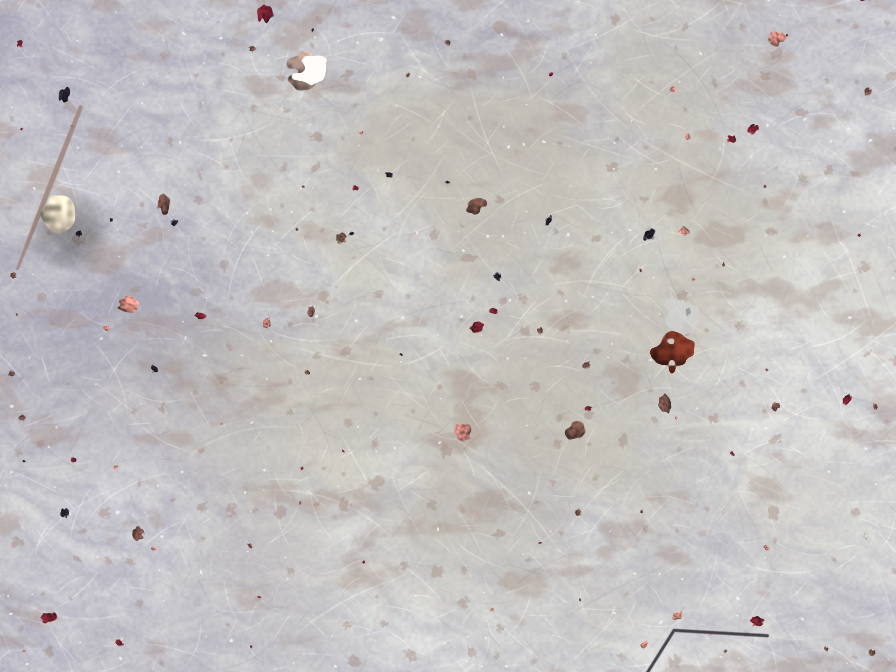
This texture is drawn by a WebGL 1 fragment shader. Its source:

```glsl
precision highp float;
// Pale fibrous filter paper strewn with red, brown and black mineral grains.
uniform vec2 u_resolution;

const vec3 PAPER = vec3(0.865, 0.868, 0.872);
const vec3 SHADOW = vec3(0.665, 0.657, 0.725);
const vec3 WARM = vec3(0.755, 0.735, 0.70);
const vec3 TAN = vec3(0.62, 0.52, 0.48);
const vec3 RED = vec3(0.43, 0.13, 0.18);
const vec3 BROWN = vec3(0.43, 0.30, 0.27);
const vec3 BLACK = vec3(0.14, 0.12, 0.17);
const vec3 SALMON = vec3(0.74, 0.49, 0.45);
const vec3 RUST = vec3(0.42, 0.18, 0.13);
const vec3 PEARL = vec3(0.78, 0.74, 0.66);

// Randomness
float hash(vec2 p) {
  vec3 q = fract(p.xyx * 0.1031);
  q += dot(q, q.yzx + 33.33);
  return fract((q.x + q.y) * q.z);
}

vec2 hash2(vec2 p) {
  return vec2(hash(p), hash(p + 71.7));
}

float noise(vec2 p) {
  vec2 i = floor(p), f = fract(p);
  f = f * f * (3.0 - 2.0 * f);
  return mix(mix(hash(i), hash(i + vec2(1, 0)), f.x),
             mix(hash(i + vec2(0, 1)), hash(i + vec2(1, 1)), f.x), f.y);
}

float fbm(vec2 p) {
  float sum = 0.0, gain = 0.5;
  for (int i = 0; i < 4; i++) {
    sum += gain * noise(p);
    p = mat2(1.6, 1.2, -1.2, 1.6) * p + 9.1;
    gain *= 0.5;
  }
  return sum / 0.9375;
}

vec2 rotate(vec2 p, float angle) {
  float c = cos(angle), s = sin(angle);
  return vec2(c * p.x - s * p.y, s * p.x + c * p.y);
}

// Curved hairs, one per cell: sum of bright (+) and dark (-) strands
float fibres(vec2 p, float cell, float width, float seed) {
  float sum = 0.0;
  vec2 home = floor(p / cell);
  for (int y = -1; y <= 1; y++) {
    for (int x = -1; x <= 1; x++) {
      vec2 id = home + vec2(x, y);
      vec2 h = hash2(id + seed), k = hash2(id + seed + 23.0);
      vec2 q = rotate(p / cell - id - h, (k.x - 0.5) * 2.6);
      q.y += (k.y - 0.5) * 0.7 * q.x * q.x;
      float reach = 0.35 + 0.55 * h.y;
      float body = 1.0 - smoothstep(0.3 * width, width, abs(q.y) * cell);
      float ends = 1.0 - smoothstep(0.5 * reach, reach, abs(q.x));
      sum += body * ends * (h.x - 0.35);
    }
  }
  return sum;
}

// Distance to a segment, x; position along it, y
vec2 segment(vec2 p, vec2 a, vec2 b) {
  vec2 d = b - a;
  float t = clamp(dot(p - a, d) / dot(d, d), 0.0, 1.0);
  return vec2(length(p - a - d * t), t);
}

// One scattered grain per cell: offset, radius, random (negative if absent)
vec4 scatter(vec2 p, float cell, float density, vec2 sizes, float seed) {
  vec2 id = floor(p / cell);
  vec2 h = hash2(id + seed), k = hash2(id + seed + 41.0);
  vec2 q = rotate(p - (id + 0.25 + 0.5 * h) * cell, 6.28 * h.x);
  q.y *= 1.0 + 0.6 * h.y;
  return vec4(q, mix(sizes.x, sizes.y, k.y * k.y), k.x < density ? k.x / density : -1.0);
}

float blob(vec2 q, float r, float rough, float seed, float blur) {
  float edge = r * (1.0 + rough * (noise(q / r * 1.8 + seed) - 0.5));
  return 1.0 - smoothstep(-blur, blur, length(q) - edge);
}

// Lit, mottled grain laid over a colour
vec3 addGrain(vec3 base, vec2 q, float r, vec3 tint, float rough, float seed, float blur) {
  float light = 0.7 + 0.3 * dot(q / r, vec2(0.6, 0.7)) + 0.6 * noise(q / r * 3.0 + seed);
  return mix(base, tint * light, blob(q, r, rough, seed, blur));
}

vec3 grainTint(float h) {
  vec3 tint = h < 0.36 ? RED : BROWN;
  tint = h > 0.62 ? BLACK : tint;
  return h > 0.8 ? SALMON : tint;
}

vec3 paper(vec2 p) {
  vec2 warp = vec2(fbm(p * 5.0), fbm(p * 5.0 + 31.0));
  float clouds = fbm(p * 4.0 + 3.0), felt = fbm(rotate(p, 0.25) * vec2(22, 50) + warp * 9.0);
  float light = 0.40 + 0.32 * smoothstep(0.0, 0.9, p.x) - 0.16 * smoothstep(0.7, 1.0, p.y);
  light += 0.9 * (clouds - 0.5) + 0.75 * (felt - 0.5) + 0.25 * (noise(p * 210.0) - 0.5);
  vec3 colour = mix(SHADOW, PAPER, clamp(light, 0.0, 1.1));
  float centre = 1.0 - smoothstep(0.2, 0.75, length(p - vec2(0.75, 0.58)));
  colour = mix(colour, WARM, 0.45 * smoothstep(0.35, 0.7, warp.x) * (0.35 + centre));
  colour.b -= 0.022 * centre;
  float stain = smoothstep(0.60, 0.76, fbm(p * vec2(13, 23) + 50.0));
  colour = mix(colour, TAN, 0.3 * stain);
  float strands = fibres(p, 0.13, 0.0024, 5.0) + fibres(p, 0.09, 0.002, 60.0)
                + fibres(p, 0.06, 0.0017, 130.0) + fibres(p, 0.035, 0.0015, 210.0);
  return colour + 0.09 * clamp(strands, -0.8, 1.3);
}

void main() {
  vec2 p = gl_FragCoord.xy / u_resolution.y;
  float blur = max(0.0015, 0.7 / u_resolution.y);
  vec3 colour = paper(p);

  // Faint specks, glints, then small and large grains
  vec4 g = scatter(p, 0.045, 0.32, vec2(0.003, 0.010), 11.0);
  colour = mix(colour, TAN, 0.4 * step(0.0, g.w) * blob(g.xy, g.z, 1.2, g.w * 40.0, 0.003));
  g = scatter(p, 0.032, 0.16, vec2(0.001, 0.0028), 301.0);
  colour = mix(colour, vec3(0.98), 0.75 * step(0.0, g.w) * blob(g.xy, g.z, 0.8, 3.0, blur));
  g = scatter(p, 0.07, 0.30, vec2(0.002, 0.007), 87.0);
  if (g.w >= 0.0) colour = addGrain(colour, g.xy, g.z, grainTint(g.w), 0.7, g.w * 50.0, blur);
  g = scatter(p, 0.15, 0.30, vec2(0.007, 0.017), 153.0);
  if (g.w >= 0.0) colour = addGrain(colour, g.xy, g.z, grainTint(g.w), 0.7, g.w * 50.0, blur);

  // Tan splinter and bent dark hair
  vec2 s = segment(p, vec2(0.026, 0.60), vec2(0.12, 0.84));
  float splinter = 1.0 - smoothstep(-blur, blur, s.x - 0.002 - 0.005 * s.y * (1.2 - s.y));
  colour = mix(colour, TAN, 0.85 * splinter);
  vec2 bend = vec2(1.003, 0.062);
  float hair = min(segment(p, vec2(0.964, 0.0), bend).x, segment(p, bend, vec2(1.142, 0.054)).x);
  colour = mix(colour, BLACK, 0.8 * (1.0 - smoothstep(0.0008, 0.0008 + 2.0 * blur, hair)));

  // Pearly grain with its shadow, pale and rusty flakes, bright mica
  colour *= 1.0 - 0.28 * blob(p - vec2(0.105, 0.655), 0.04, 0.5, 2.0, 0.03);
  colour = addGrain(colour, p - vec2(0.087, 0.682), 0.026, PEARL, 0.3, 4.0, blur);
  colour = mix(colour, PAPER * 0.95, 0.7 * blob(p - vec2(1.012, 0.535), 0.026, 0.9, 8.0, blur));
  colour = addGrain(colour, p - vec2(1.0, 0.476), 0.025, RUST, 1.3, 15.0, blur);
  colour = addGrain(colour, p - vec2(0.455, 0.893), 0.024, TAN, 1.2, 21.0, blur);
  colour = mix(colour, vec3(1.0, 0.99, 0.98), blob(p - vec2(0.463, 0.898), 0.025, 1.5, 27.0, blur));
  gl_FragColor = vec4(clamp(colour, 0.0, 1.0), 1.0);
}
```
